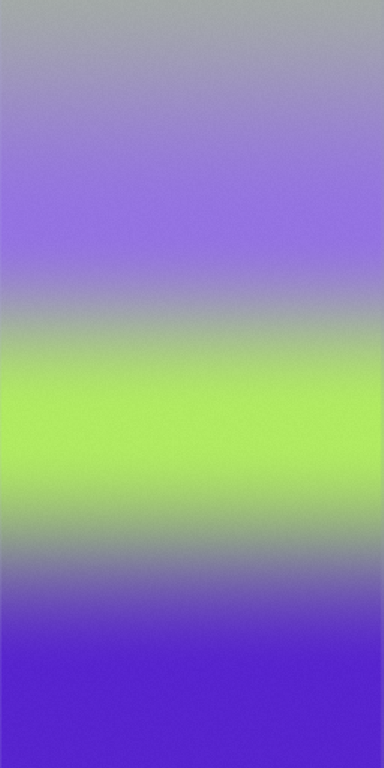
A WebGL 2 fragment shader for this background:

```glsl
#version 300 es
precision highp float;
// Soft level bands: grey fades to violet, then lime, then deep indigo.
// Each fade is one smoothstep down the canvas; a hashed square grid adds fine
// grain, and thin veils line both sides.

uniform vec2 u_resolution;
out vec4 fragColor;

float hash(vec2 p) {
    vec3 q = fract(vec3(p.xyx) * 0.1031);
    q += dot(q, q.yzx + 33.33);
    return fract((q.x + q.y) * q.z);
}

// Colour at a given depth, 0 at the top and 1 at the bottom.
vec3 bandColor(float depth) {
    vec3 grey   = vec3(0.642, 0.675, 0.645);
    vec3 violet = vec3(0.580, 0.450, 0.885);
    vec3 lime   = vec3(0.690, 0.918, 0.380);
    vec3 indigo = vec3(0.343, 0.140, 0.812);

    vec3 color = mix(grey, violet, smoothstep(-0.045, 0.295, depth));
    color = mix(color, lime, smoothstep(0.305, 0.537, depth));
    return mix(color, indigo, smoothstep(0.574, 0.875, depth));
}

void main() {
    vec2 uv = gl_FragCoord.xy / u_resolution;
    float depth = 1.0 - uv.y;
    vec3 color = bandColor(depth);

    // Fine grain on square cells
    vec2 cell = floor(uv * vec2(256.0, 512.0));
    color += 0.016 * (hash(cell) - 0.5);

    // Pale veil on the left, greyer and wider veil on the right
    float leftVeil = 1.0 - smoothstep(0.002, 0.006, uv.x);
    float rightVeil = smoothstep(0.988, 0.996, uv.x);
    color = mix(color, vec3(0.70, 0.70, 0.90), 0.14 * leftVeil);
    color = mix(color, vec3(0.58, 0.60, 0.68), 0.20 * rightVeil);

    fragColor = vec4(color, 1.0);
}
```
